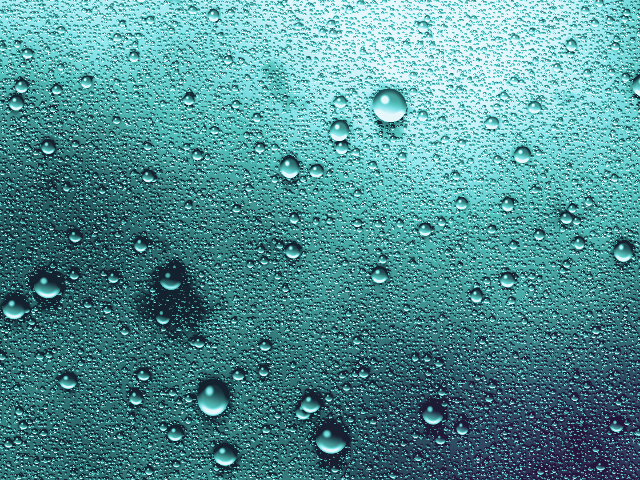
Write a Shadertoy shader that draws this texture.

```glsl
// Water drops condensed on a cold teal window pane.
// A soft light field gives the base tone, five layers of jittered lens-like
// drops (mist to large) modulate it, and a colour ramp turns tone into teal.

const vec3 NAVY  = vec3(0.08, 0.13, 0.18);
const vec3 DEEP  = vec3(0.15, 0.36, 0.38);
const vec3 TEAL  = vec3(0.25, 0.57, 0.56);
const vec3 AQUA  = vec3(0.33, 0.77, 0.75);
const vec3 CYAN  = vec3(0.54, 0.90, 0.93);
const vec3 WHITE = vec3(0.90, 0.97, 0.99);
const vec3 DUSK_TINT = vec3(0.07, -0.05, 0.05);

const float BASE_LIGHT = 0.42;
const vec2 GLOW_POS = vec2(0.87, 1.04);
const vec2 STAIN_POS = vec2(0.37, 0.37);
const float STAIN_RADIUS = 0.075;
const float CLOUD_AMOUNT = 0.20;
const float GAP_DARKENING = 0.10;

vec3 hash3(vec2 cell, float seed) {
    vec3 h = fract(vec3(cell.xyx + seed * 17.3) * vec3(0.1031, 0.1030, 0.0973));
    h += dot(h, h.yxz + 33.33);
    return fract((h.xxy + h.yzz) * h.zyx);
}

float fall(float a, float b, float x) { return 1.0 - smoothstep(a, b, x); }

float corner(vec2 cell, vec2 offset) {
    float angle = 6.2832 * hash3(cell, 3.0).x;
    return dot(vec2(cos(angle), sin(angle)), offset);
}

float gradientNoise(vec2 p) {
    vec2 i = floor(p), f = fract(p);
    vec2 u = f * f * f * (f * (f * 6.0 - 15.0) + 10.0);
    vec2 e = vec2(1.0, 0.0);
    return mix(mix(corner(i, f), corner(i + e.xy, f - e.xy), u.x),
               mix(corner(i + e.yx, f - e.yx), corner(i + 1.0, f - 1.0), u.x), u.y);
}

float fbm(vec2 p) {
    float sum = 0.0, amp = 0.6;
    for (int i = 0; i < 4; i++) {
        sum += amp * gradientNoise(p);
        p = p * 2.1 + 11.7;
        amp *= 0.5;
    }
    return sum;
}

float blob(vec2 p, vec2 centre, vec2 size) {
    vec2 d = (p - centre) / size;
    return exp(-dot(d, d));
}

// Blurred scene behind the glass
float sceneLight(vec2 p) {
    float cloud = fbm(p * 3.2 + 4.0);
    float light = BASE_LIGHT + CLOUD_AMOUNT * cloud;
    light += 0.62 * blob(p, GLOW_POS, vec2(0.55, 0.42));
    light += 0.36 * blob(p, vec2(0.05, 1.02), vec2(0.42, 0.24));
    light += 0.16 * blob(p, vec2(1.12, 0.66), vec2(0.34, 0.30));
    light -= 0.12 * blob(p, vec2(0.12, 0.52), vec2(0.35, 0.24));
    light -= 0.24 * fall(0.0, 0.48, p.y) * smoothstep(0.45, 1.2, p.x);
    float ragged = fbm(p * 16.0);
    float stain = fall(0.6, 1.2, length(p - STAIN_POS) / STAIN_RADIUS + 0.9 * ragged);
    float patches = smoothstep(0.26, 0.42, fbm(p * 4.5 + 23.0) + 0.15 * ragged);
    return light - 0.34 * max(stain, 0.6 * patches);
}

// Inverted lens: dark above, bright crescent below, glint at upper left
float dropTone(vec2 q, float light) {
    float d = length(q);
    float t = 0.75 * light + mix(-0.26, 0.32, fall(-0.8, 0.55, q.y + 0.25 * q.x));
    t -= 0.35 * smoothstep(0.6, 1.0, d) * smoothstep(-0.6, 0.5, q.y);
    t += 0.50 * fall(0.0, 0.28, abs(d - 0.78)) * fall(-0.8, -0.1, q.y);
    t += 0.70 * fall(0.08, 0.36, length(q - vec2(-0.25, 0.35)));
    return t;
}

// One layer; radii are in cells, wake is the strength of the dark trail
float dropLayer(float tone, float light, vec2 p, float cells, float fill,
                vec2 radii, float halo, float wake) {
    vec2 g = p * cells, home = floor(g);
    float pixelsPerCell = iResolution.y / cells;
    for (int j = -1; j <= 1; j++)
    for (int i = -1; i <= 1; i++) {
        vec2 cell = home + vec2(i, j);
        vec3 rnd = hash3(cell, cells), look = hash3(cell, cells + 5.0);
        if (rnd.z > fill) continue;
        float radius = mix(radii.x, radii.y, look.x * look.x);
        vec2 q = (g - cell - 0.1 - 0.8 * rnd.xy) / radius;
        q *= mix(vec2(0.96, 1.06), vec2(1.08, 0.92), look.y);
        q.x += 0.12 * (look.z - 0.5) * q.y;
        float d = length(q);
        float ragged = 0.4 * gradientNoise(q * 1.7 + rnd.xy * 40.0);
        tone -= halo * fall(0.95, 1.65, d + ragged);
        float trail = fall(0.6, 1.0, abs(q.x) + ragged) * smoothstep(-2.3, -1.6, q.y) * fall(-0.6, 0.0, q.y);
        tone -= wake * look.z * trail;
        float cover = clamp((1.0 - d) * radius * pixelsPerCell + 0.5, 0.0, 1.0);
        tone = mix(tone, dropTone(q, light), cover);
    }
    return tone;
}

vec3 toneColour(float t) {
    t = clamp(t, 0.0, 1.0) * 5.0;
    vec3 c = mix(NAVY, DEEP, clamp(t, 0.0, 1.0));
    c = mix(c, TEAL, clamp(t - 1.0, 0.0, 1.0));
    c = mix(c, AQUA, clamp(t - 2.0, 0.0, 1.0));
    c = mix(c, CYAN, clamp(t - 3.0, 0.0, 1.0));
    return mix(c, WHITE, clamp(t - 4.0, 0.0, 1.0));
}

void mainImage(out vec4 fragColor, in vec2 fragCoord) {
    vec2 p = fragCoord / iResolution.y;
    float light = sceneLight(p);
    float tone = light - GAP_DARKENING * fall(0.4, 0.9, light);

    // Mist first, large drops last
    tone = dropLayer(tone, light, p, 120.0, 0.92, vec2(0.28, 0.50), 0.05, 0.0);
    tone = dropLayer(tone, light, p, 62.0, 0.42, vec2(0.20, 0.36), 0.12, 0.0);
    tone = dropLayer(tone, light, p, 34.0, 0.28, vec2(0.18, 0.32), 0.18, 0.0);
    tone = dropLayer(tone, light, p, 15.0, 0.18, vec2(0.16, 0.27), 0.24, 0.10);
    tone = dropLayer(tone, light, p, 8.0, 0.17, vec2(0.17, 0.29), 0.26, 0.35);

    // Violet dusk in the lower right shadows
    float dusk = fall(0.0, 0.5, p.y) * smoothstep(0.5, 1.2, p.x) * fall(0.1, 0.6, tone);
    fragColor = vec4(toneColour(tone) + DUSK_TINT * dusk, 1.0);
}
```
